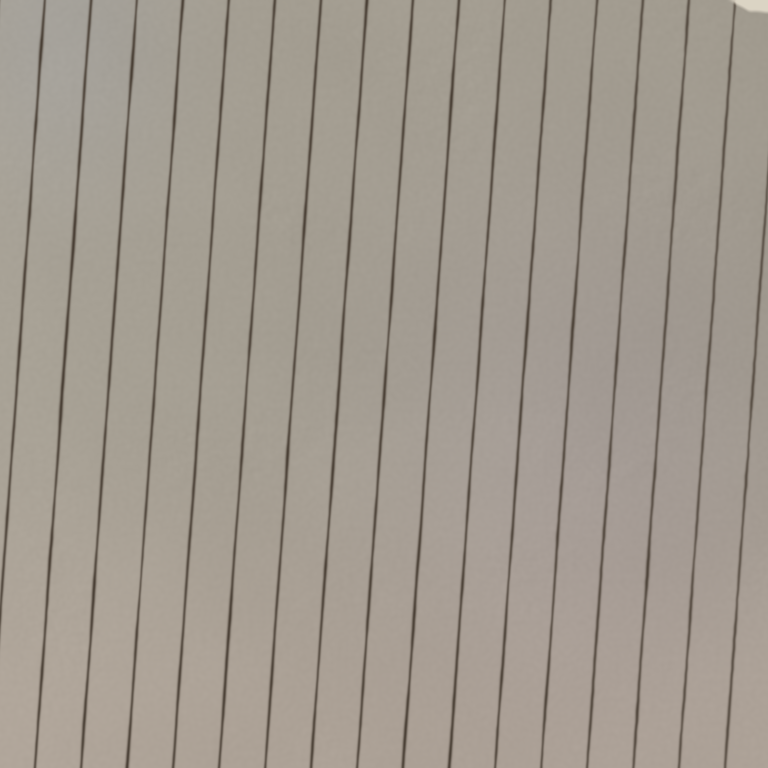
Give the GLSL for this texture, as a Shadertoy shader.

```glsl
// Ruled grey paper: thin dark lines, evenly spaced and leaning to the right.
// Each line is a soft distance profile whose width, ink and course vary with
// gradient noise; the sheet has slow tints, faint dents and a torn corner.

#define SPACING 0.0599      // distance between lines
#define OFFSET 0.0456       // first line at the bottom edge
#define LEAN 0.0727         // sideways shift from bottom to top
#define LINE_RADIUS 0.0021  // soft half width of a line
#define WOBBLE 0.0009       // sideways drift of a line
#define BEAD_RATE 13.0      // ink swellings along a line
#define MOTTLE 0.022        // strength of the slow paper clouds
#define GRAIN 0.012         // strength of the fine paper grain
#define INK vec3(0.29, 0.25, 0.21)
#define PAPER_TOP vec3(0.642, 0.618, 0.570)
#define PAPER_BOTTOM vec3(0.675, 0.633, 0.588)
#define TORN_EDGE vec3(0.86, 0.83, 0.77)

vec2 hashGradient(vec2 cell) {
    vec3 p = fract(cell.xyx * vec3(0.1031, 0.1030, 0.0973));
    p += dot(p, p.yzx + 33.33);
    return 2.0 * fract((p.xx + p.yz) * p.zy) - 1.0;
}

// Gradient noise, roughly -0.7 to 0.7
float noise(vec2 p) {
    vec2 cell = floor(p), f = fract(p);
    vec2 u = f * f * f * (f * (f * 6.0 - 15.0) + 10.0);
    vec2 e = vec2(0.0, 1.0);
    float a = dot(hashGradient(cell), f);
    float b = dot(hashGradient(cell + e.yx), f - e.yx);
    float c = dot(hashGradient(cell + e.xy), f - e.xy);
    float d = dot(hashGradient(cell + e.yy), f - e.yy);
    return mix(mix(a, b, u.x), mix(c, d, u.x), u.y);
}

float fbm(vec2 p) {
    float sum = 0.0, amplitude = 0.6;
    for (int i = 0; i < 4; i++) {
        sum += amplitude * noise(p);
        p = p * 2.03 + 17.1;
        amplitude *= 0.5;
    }
    return sum;
}

vec3 paperColor(vec2 uv) {
    vec3 color = mix(PAPER_BOTTOM, PAPER_TOP, smoothstep(0.0, 0.55, uv.y));
    // Light falls from the left, a mauve tint lies on the right
    color += 0.018 * (1.0 - smoothstep(0.0, 0.4, uv.x));
    color -= 0.014 * smoothstep(0.6, 1.0, uv.x) * smoothstep(0.1, 0.5, uv.y);
    vec2 mauve = (uv - vec2(0.78, 0.42)) / vec2(0.28, 0.35);
    color += vec3(0.0, -0.008, 0.014) * exp(-dot(mauve, mauve));
    vec2 cool = (uv - vec2(0.08, 0.95)) / vec2(0.15, 0.2);
    color += vec3(-0.008, 0.002, 0.022) * exp(-dot(cool, cool));
    // Slow clouds, small dents lit from one side, fine grain
    color += MOTTLE * fbm(uv * 4.0 + 3.0);
    float dents = fbm(uv * 38.0) - fbm(uv * 38.0 + vec2(0.12, -0.12));
    color += 0.03 * dents * smoothstep(-0.1, 0.4, noise(uv * 6.0 + 9.0));
    return color + GRAIN * noise(uv * 130.0);
}

// Ink coverage of the nearest line
float lineInk(vec2 uv, float pixel) {
    float row = (uv.x - OFFSET - LEAN * uv.y) / SPACING;
    float id = floor(row + 0.5);
    float rightSide = smoothstep(0.55, 0.95, uv.x);
    float drift = WOBBLE * noise(vec2(uv.y * 9.0, id * 5.37 + 0.5));
    drift += WOBBLE * (0.3 + 0.5 * rightSide) * noise(vec2(uv.y * 75.0, id * 3.71 + 0.5));
    float dist = (row - id) * SPACING - drift;
    // Beads shift gradually from one line to the next
    float bead = noise(vec2(uv.y * BEAD_RATE + id * 0.63, id * 0.47 + 0.5));
    bead += 0.35 * noise(vec2(uv.y * 48.0, id * 6.13 + 0.5));
    float radius = max(LINE_RADIUS * (1.0 + 0.35 * bead), 0.7 * pixel);
    float strength = 0.87 + 0.3 * bead - 0.13 * rightSide;
    return clamp(strength, 0.6, 1.0) * exp(-dist * dist / (radius * radius));
}

// Coverage of the bright torn patch in the upper right corner
float tornCorner(vec2 uv, float pixel) {
    float edge = 0.998 - 0.014 * smoothstep(0.945, 0.985, uv.x);
    edge += 0.004 * noise(vec2(uv.x * 70.0, 2.5));
    float blur = 0.002 + pixel;
    return smoothstep(-blur, blur, uv.y - edge) * smoothstep(0.945, 0.96, uv.x);
}

void mainImage(out vec4 fragColor, in vec2 fragCoord) {
    vec2 uv = fragCoord / iResolution.xy;
    float pixel = 1.0 / min(iResolution.x, iResolution.y);
    vec3 color = mix(paperColor(uv), INK, lineInk(uv, pixel));
    color = mix(color, TORN_EDGE, tornCorner(uv, pixel));
    fragColor = vec4(color, 1.0);
}
```
